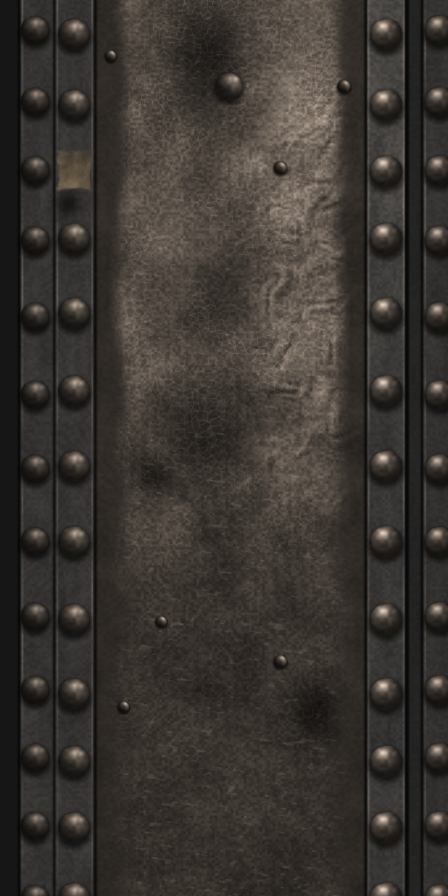
Give the GLSL for this texture, as a WebGL 2 fragment shader.

```glsl
#version 300 es
precision highp float;
// Worn dark steel plate between riveted vertical straps, lit from the upper right.
uniform vec2 u_resolution;
out vec4 outColor;
// Lengths are in canvas widths: x runs 0..1, y runs 0..2.
const vec3 STEEL = vec3(1.10, 0.99, 0.89);
const vec3 STRAP_STEEL = vec3(1.06, 0.99, 0.92);
const vec3 GAP_COLOR = vec3(0.085, 0.088, 0.09);
const vec3 WORN_BRASS = vec3(0.50, 0.43, 0.33);
const float PLATE_LEFT = 0.208, PLATE_RIGHT = 0.818;
const int ROWS = 13;
const float TOP_ROW = 1.923, ROW_STEP = 0.1607;
const vec3 ROW_SWAY = vec3(0.0208, -0.0026, -0.0052);
const vec4 COLUMN_X = vec4(0.078, 0.165, 0.862, 0.982);
const vec4 COLUMN_RADIUS = vec4(0.032, 0.035, 0.036, 0.034);
const vec4 COLUMN_SHINE = vec4(0.72, 0.9, 1.0, 0.85);
const float CRACK_SCALE = 58.0;
// Soot stains: centre and radii, then strength.
const vec4 STAINS[6] = vec4[6](
  vec4(0.48, 1.89, 0.14, 0.18), vec4(0.53, 1.36, 0.10, 0.16), vec4(0.44, 1.07, 0.13, 0.13),
  vec4(0.34, 0.95, 0.07, 0.06), vec4(0.48, 0.72, 0.06, 0.11), vec4(0.70, 0.41, 0.09, 0.09));
const float SOOT[6] = float[6](0.55, 0.42, 0.45, 0.5, 0.32, 0.6);
// Small studs on the plate: centre, then radius.
const vec3 STUDS[7] = vec3[7](
  vec3(0.511, 1.807, 0.031), vec3(0.247, 1.875, 0.013), vec3(0.768, 1.807, 0.015), vec3(0.626, 1.625, 0.015),
  vec3(0.360, 0.612, 0.013), vec3(0.626, 0.523, 0.015), vec3(0.276, 0.422, 0.013));
// Seams: position, then the side that catches light.
const vec2 SEAMS[6] = vec2[6](vec2(0.043, 1), vec2(0.121, 1), vec2(0.213, -1),
  vec2(0.816, 1), vec2(0.908, -1), vec2(0.942, 1));

float hash(vec2 p) { return fract(sin(dot(p, vec2(127.1, 311.7))) * 43758.5453); }
float noise(vec2 p) {
  vec2 i = floor(p), f = fract(p);
  f = f * f * (3.0 - 2.0 * f);
  return mix(mix(hash(i), hash(i + vec2(1, 0)), f.x),
             mix(hash(i + vec2(0, 1)), hash(i + vec2(1, 1)), f.x), f.y);
}
float fbm(vec2 p) {
  float sum = 0.0;
  for (float amp = 0.5; amp > 0.03; amp *= 0.5) {
    sum += amp * noise(p);
    p = mat2(1.6, 1.2, -1.2, 1.6) * p + 7.3;
  }
  return sum;
}
// Bright where two scattered cells meet.
float cracks(vec2 p) {
  float near = 9.0, next = 9.0;
  for (int k = 0; k < 9; k++) {
    vec2 c = floor(p) + vec2(k % 3 - 1, k / 3 - 1);
    float d = length(c + vec2(hash(c), hash(c + 19.7)) - p);
    next = min(next, max(near, d));
    near = min(near, d);
  }
  return 1.0 - smoothstep(0.0, 0.2, next - near);
}
float ridges(vec2 p) {
  p += 1.6 * vec2(noise(p * 0.7), noise(p * 0.7 + 31.0));
  return 1.0 - abs(2.0 * noise(p) - 1.0);
}
float band(float x, float a, float b, float soft) {
  return smoothstep(a - soft, a + soft, x) * (1.0 - smoothstep(b - soft, b + soft, x));
}
vec3 plate(vec2 p) {
  vec2 warp = 0.10 * (vec2(fbm(p * 8.0), fbm(p * 8.0 + 40.0)) - 0.48);
  vec2 q = p + warp, g = (q - vec2(0.68, 1.55)) / vec2(0.15, 0.55);
  float upper = smoothstep(0.4, 1.3, p.y);
  float lum = mix(0.185, 0.265, upper) + 0.17 * exp(-dot(g, g));
  lum += 0.05 * upper * band(q.x, 0.28, 0.42, 0.03);
  float mottle = fbm(p * 17.0);
  for (int i = 0; i < 6; i++) {
    vec2 d = (q - STAINS[i].xy) / STAINS[i].zw;
    lum *= 1.0 - SOOT[i] * exp(-dot(d, d) * (0.3 + 2.0 * mottle));
  }
  // Grain, cracks, hammered relief and slanted scratches.
  lum *= (0.68 + 0.65 * fbm(p * 11.0 + 3.0)) * (0.80 + 0.40 * noise(p * 170.0));
  lum += (0.025 + 0.05 * upper) * cracks(p * CRACK_SCALE + warp * 40.0) * noise(p * 13.0);
  float relief = ridges(p * 30.0) - ridges(p * 30.0 + vec2(0.25, -0.28));
  lum += 0.14 * relief * smoothstep(0.52, 0.66, q.x) * band(p.y, 0.85, 1.8, 0.12);
  lum += 0.07 * smoothstep(0.75, 1.0, noise(mat2(55.0, 20.0, -35.0, 130.0) * p));
  // Dark margins, softer towards the bottom.
  float soft = mix(0.045, 0.022, upper);
  float lit = band(p.x + warp.x * 0.5, 0.272, 0.764, soft);
  float margin = 0.10 + 0.08 * fbm(p * 14.0) + 0.03 * noise(p * 150.0);
  return STEEL * mix(margin, lum, 0.1 + 0.9 * lit);
}
vec3 straps(vec2 p, float px) {
  float lum = 0.11 * band(p.x, 0.044, PLATE_LEFT, px) + 0.10 * band(p.x, 0.943, 1.1, px);
  lum += (0.12 + 0.06 * smoothstep(0.9, 1.9, p.y)) * band(p.x, PLATE_RIGHT, 0.904, px);
  lum += 0.05 * band(p.x, 0.914, 0.943, px);
  float grain = 0.5 + 0.7 * fbm(p * vec2(30.0, 9.0)) + 0.4 * noise(p * 160.0);
  return GAP_COLOR + STRAP_STEEL * lum * grain;
}
// Lit half sphere with a soft contact shadow.
void dome(inout vec3 color, vec2 d, float r, float side, float shine, float px) {
  float rim = length(d) / r;
  color *= 1.0 - 0.6 * (1.0 - smoothstep(0.8, 1.4, length(d + vec2(0.0, 0.2 * r)) / r));
  vec3 n = vec3(d / r, sqrt(max(0.0, 1.0 - rim * rim)));
  float diffuse = max(dot(n, normalize(vec3(0.35 * side, 0.5, 0.7))), 0.0);
  float lum = 0.08 + 0.29 * diffuse * diffuse + 0.32 * pow(diffuse, 16.0);
  lum *= shine * (0.75 + 0.5 * noise(d * 110.0 + 9.0));
  color = mix(color, STEEL * lum, 1.0 - smoothstep(1.0 - px / r, 1.0 + px / r, rim));
}
void main() {
  vec2 p = gl_FragCoord.xy / u_resolution * vec2(1.0, 2.0);
  float px = 1.0 / u_resolution.x;
  vec3 color = mix(straps(p, px), plate(p), band(p.x, PLATE_LEFT, PLATE_RIGHT, px));
  for (int i = 0; i < 6; i++) {
    float d = (p.x - SEAMS[i].x) * SEAMS[i].y;
    color *= 1.0 - 0.65 * exp(-d * d / 0.000014);
    color += 0.16 * STRAP_STEEL * exp(-pow((d - 0.007) / 0.0025, 2.0)) * noise(p * vec2(3.0, 9.0));
  }
  // Worn patch in place of one rivet, with a burn below it.
  vec2 w = p - vec2(0.165, 1.62) + 0.03 * (fbm(p * 28.0) - 0.48), burn = w + vec2(0.015, 0.08);
  float worn = band(w.x, -0.037, 0.037, 0.004) * band(w.y, -0.045, 0.04, 0.006);
  color = mix(color, WORN_BRASS * (0.15 + 1.2 * fbm(p * 24.0)), 0.85 * worn);
  color *= 1.0 - 0.6 * exp(-dot(burn, burn) / 0.0006);
  for (int k = 0; k < ROWS * 4; k++) {
    int c = k % 4;
    if (k == 9) continue; // the missing rivet
    float row = float(k / 4), t = row * 0.5236;
    float y = TOP_ROW - ROW_STEP * row + dot(ROW_SWAY, sin(t * vec3(1, 2, 3)));
    if (c == 0 || c == 3) y += 0.009 * cos(row * 0.676);
    dome(color, p - vec2(COLUMN_X[c], y), COLUMN_RADIUS[c], c < 2 ? 0.5 : -0.5, COLUMN_SHINE[c], px);
  }
  for (int i = 0; i < 7; i++) dome(color, p - STUDS[i].xy, STUDS[i].z, 1.0, 0.95, px);
  outColor = vec4(clamp(color, 0.0, 1.0), 1.0);
}
```
